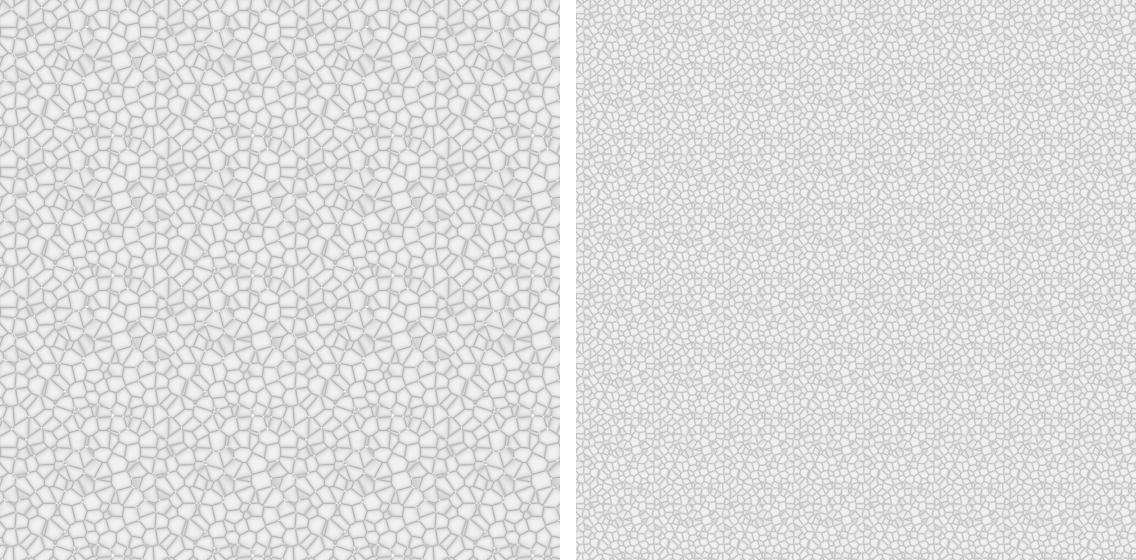
Left: one tile. Right: repeated 2 by 2.
This texture is drawn by a Shadertoy shader. Its source:

```glsl
// Pale foam of rounded cells: a flat slice through wrapping 3D cellular noise.
// Upright walls become crisp grey lines, slanted walls become soft shadows,
// and white specks mark the corners where several walls meet.

const float TAU = 6.2831853;
const float TILES = 4.0;            // pattern repeats across the canvas
const float CELLS = 10.0;           // seed cells across one repeat
const float JITTER = 0.94;
const float DOT_WAVES = 160.0;      // fine dot waves across the canvas

const float WALL_GREY = 0.75;
const float BODY_GREY = 0.93;
const float SPECK_GREY = 0.98;

vec3 hash3(vec3 p) {
    p = fract(p * vec3(0.1031, 0.1030, 0.0973));
    p += dot(p, p.yxz + 33.33);
    return fract((p.xxy + p.yxx) * p.zyx);
}

// Random seed position inside a cell; x and y wrap at the given period.
vec3 seedIn(vec3 cell, float period) {
    vec3 wrapped = vec3(mod(cell.xy, period), cell.z + 5.0);
    return 0.5 + JITTER * (hash3(wrapped + 1.7) - 0.5);
}

// Keeps the two smallest distances and the third, in rising order.
vec3 insertSorted(vec3 s, float d) {
    if (d < s.x) return vec3(d, s.xy);
    if (d < s.y) return vec3(s.x, d, s.y);
    return vec3(s.xy, min(s.z, d));
}

// xyz: distances to the three nearest walls; w: how upright the nearest is.
vec4 foamWalls(vec3 p, float period) {
    vec3 cell = floor(p);
    vec3 local = p - cell;
    vec3 toSeed[27];
    vec3 nearest = vec3(9.0);

    for (int i = 0; i < 27; i++) {
        vec3 offset = vec3(i % 3, (i / 3) % 3, i / 9) - 1.0;
        toSeed[i] = offset + seedIn(cell + offset, period) - local;
        if (dot(toSeed[i], toSeed[i]) < dot(nearest, nearest)) nearest = toSeed[i];
    }

    vec3 walls = vec3(9.0);
    float upright = 0.0;
    for (int i = 0; i < 27; i++) {
        vec3 between = toSeed[i] - nearest;
        float gap = length(between);
        if (gap > 0.0001) {
            vec3 normal = between / gap;
            float d = dot(0.5 * (toSeed[i] + nearest), normal);
            if (d < walls.x) upright = length(normal.xy);
            walls = insertSorted(walls, d);
        }
    }
    return vec4(walls, upright);
}

// Fine lattice of dots from -1 to 1.
float dotLattice(vec2 uv, float waves) {
    vec2 wave = cos(TAU * waves * uv);
    return wave.x * wave.y;
}

float foamGrey(vec2 uv) {
    vec4 foam = foamWalls(vec3(uv * TILES * CELLS, 0.5), CELLS);
    float depth = foam.x;

    // Soft rise from wall to cell body
    float grey = mix(BODY_GREY, WALL_GREY, exp(-depth / 0.08));

    // Thin dark core on upright walls
    float core = exp(-pow(depth / 0.034, 2.0));
    grey -= 0.09 * core * foam.w * foam.w;

    // Pale centres with faint dots
    float centre = smoothstep(0.14, 0.34, depth);
    grey += centre * (0.015 + 0.014 * dotLattice(uv, DOT_WAVES));

    // Bright specks at shared corners
    float speck = 1.0 - smoothstep(0.03, 0.07, foam.z);
    return mix(grey, SPECK_GREY, speck);
}

void mainImage(out vec4 fragColor, in vec2 fragCoord) {
    // Four samples per pixel smooth the thin lines
    float grey = 0.0;
    for (int i = 0; i < 4; i++) {
        vec2 shift = 0.5 * vec2(i % 2, i / 2) - 0.25;
        grey += 0.25 * foamGrey((fragCoord + shift) / iResolution.xy);
    }
    fragColor = vec4(vec3(grey), 1.0);
}
```
